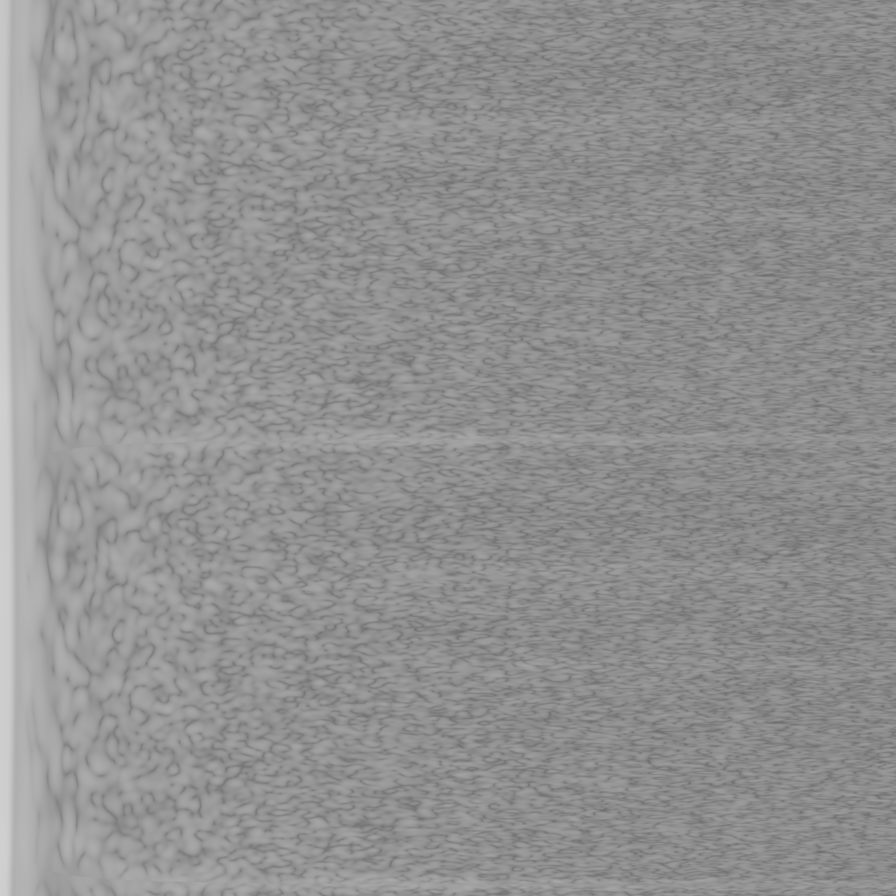
Reproduce this texture procedurally as a WebGL 1 fragment shader.

```glsl
precision highp float;
// Grey speckle field unrolled from polar form: x is radius, y is angle.
// Grain is the log magnitude of a smooth complex noise on a point-symmetric
// plane, so it repeats each half turn and stretches into streaks at the right.
uniform vec2 u_resolution;

const float TAU = 6.2831853;
const float AXIS_HEIGHT = 0.489;           // main axis, measured from the top
const vec2 CENTRE = vec2(0.0, 0.006);      // centre of symmetry on the plane
const float GRAIN_SIZE = 0.0122;
const float BLUR_HEIGHT = 0.0017;

float hash12(vec2 cell) {
  vec3 h = fract(cell.xyx * 0.1031);
  h += dot(h, h.yzx + 33.33);
  return fract((h.x + h.y) * h.z) * 2.0 - 1.0;
}

float valueNoise(vec2 p) {
  vec2 cell = floor(p);
  vec2 f = fract(p);
  f = f * f * (3.0 - 2.0 * f);
  float low = mix(hash12(cell), hash12(cell + vec2(1.0, 0.0)), f.x);
  float high = mix(hash12(cell + vec2(0.0, 1.0)), hash12(cell + 1.0), f.x);
  return mix(low, high, f.y);
}

// Two rotated lattices hide the grid of either one.
float blendedNoise(vec2 p) {
  mat2 turn = mat2(0.8, 0.6, -0.6, 0.8);
  return valueNoise(p + 150.0) + valueNoise(turn * p + vec2(417.4, 283.7));
}

// The real and imaginary parts come from separate, turned domains.
vec2 complexNoise(vec2 p) {
  mat2 turn = mat2(0.92, 0.39, -0.39, 0.92);
  return vec2(blendedNoise(p), blendedNoise(turn * p + vec2(731.3, 1209.6)));
}

float bell(float d, float width) {
  return exp(-d * d / (width * width));
}

vec2 planePoint(float radius, float down) {
  float angle = TAU * (down - AXIS_HEIGHT);
  return radius * vec2(cos(angle), sin(angle)) - CENTRE;
}

float speckle(vec2 p) {
  vec2 folded = p.y < 0.0 ? -p : p;
  vec2 z = complexNoise(folded / GRAIN_SIZE);
  float fade = 1.0 - 0.6 * bell(p.y, 0.01);
  return fade * (0.5 * log(dot(z, z) + 0.015) + 0.45);
}

// Average a short vertical span, where the streaks are finest.
float softSpeckle(float radius, float down) {
  float sum = 0.0;
  for (int i = 0; i < 4; i++) {
    float shift = (float(i) - 1.5) * 0.25 * BLUR_HEIGHT;
    sum += speckle(planePoint(radius, down + shift));
  }
  return sum * 0.25;
}

float radialTone(float x) {
  return 0.526 + 0.076 * exp(-2.2 * x) + 0.05 * exp(-14.0 * x)
       + 0.045 * (1.0 - smoothstep(0.02, 0.075, x));
}

// Bright strip, thin dark seam and pale vertical bands at the left.
float edgeTone(float x, float down) {
  float sway = 0.003 * cos(TAU * (down - 0.7));
  float strip = 0.08 + 0.03 * smoothstep(0.1, 0.55, down);
  float tone = strip * (1.0 - smoothstep(0.006, 0.019, x - sway));
  tone += 0.025 * bell(x - 0.028 - sway, 0.010);
  tone -= 0.022 * bell(x - 0.015 - sway, 0.003);
  tone -= 0.020 * bell(x - 0.054 + sway, 0.007);
  return tone;
}

// Pale ridge along the axis, narrowing in angle as the radius grows.
float axisGlow(vec2 p, float x) {
  float ridge = bell(p.y, 0.012 + 0.020 * x);
  float strength = 0.042 + 0.030 * bell(x - 0.46, 0.14)
                 + 0.018 * bell(x - 0.22, 0.05);
  return ridge * strength * smoothstep(0.05, 0.15, x);
}

// Faint rays and broad shade shared by both half turns.
float angularTone(float x, float down) {
  float turn = fract(down * 2.0) * 0.5;
  float outer = smoothstep(0.25, 0.65, x);
  float tone = 0.018 * bell(turn - 0.138, 0.008) * outer;
  tone += 0.013 * bell(turn - 0.241, 0.010) * outer;
  tone += 0.010 * bell(turn - 0.150, 0.025) * bell(x - 0.40, 0.22);
  tone -= 0.013 * bell(turn - 0.085, 0.035) * outer;
  tone -= 0.010 * bell(turn - 0.205, 0.024) * smoothstep(0.1, 0.4, x);
  tone -= 0.007 * bell(turn - 0.310, 0.050) * outer;
  tone += 0.010 * bell(turn - 0.445, 0.035) * (1.0 - outer);
  return tone;
}

void main() {
  vec2 uv = gl_FragCoord.xy / u_resolution;
  float x = uv.x;
  float down = 1.0 - uv.y;

  float tone = radialTone(x) + edgeTone(x, down) + angularTone(x, down);
  tone += axisGlow(planePoint(x, down), x);

  float contrast = mix(0.062, 0.066, x) * smoothstep(0.008, 0.07, x);
  tone += contrast * softSpeckle(x, down);
  gl_FragColor = vec4(vec3(clamp(tone, 0.0, 1.0)), 1.0);
}
```
